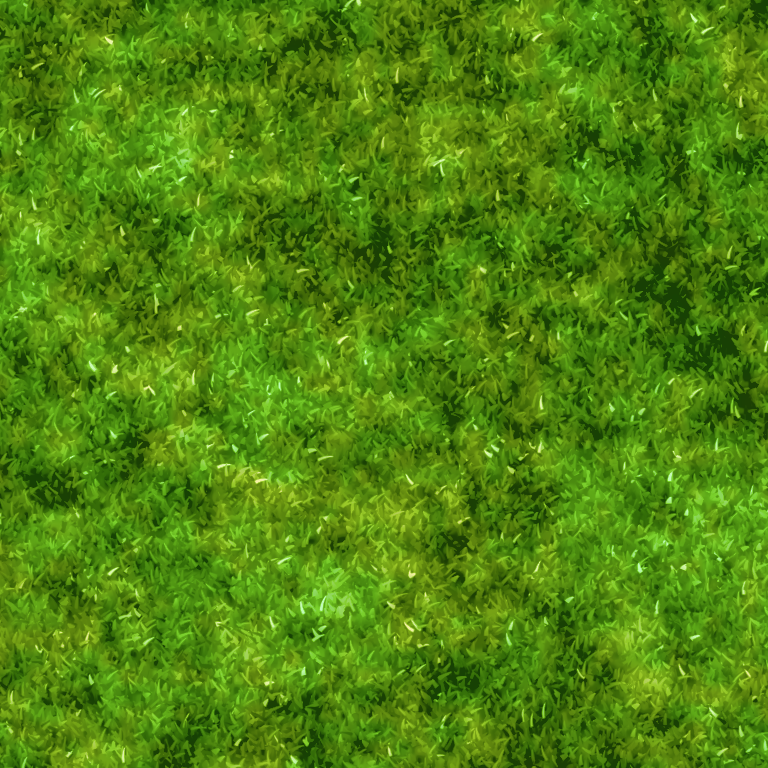
This texture is drawn by a WebGL 1 fragment shader. Its source:

```glsl
precision highp float;

uniform vec2 u_resolution;

// Palette from deep shade to sunlit tips
const vec3 SHADE = vec3(0.10, 0.25, 0.015);
const vec3 DEEP_GREEN = vec3(0.23, 0.42, 0.03);
const vec3 MID_GREEN = vec3(0.33, 0.53, 0.06);
const vec3 FRESH_GREEN = vec3(0.42, 0.65, 0.09);
const vec3 BRIGHT_GREEN = vec3(0.55, 0.80, 0.17);
const vec3 PALE_TIP = vec3(0.63, 0.83, 0.36);
const vec3 GLINT = vec3(0.86, 0.97, 0.70);
const vec3 OLIVE_TINT = vec3(1.12, 0.98, 0.92);
const vec3 COOL_TINT = vec3(0.87, 1.02, 1.02);

// Lawn structure, sizes relative to the canvas
const int LAYERS = 10;
const float BLADE_CELLS = 46.0;
const float PATCH_SCALE = 6.0;
const float CLUMP_SCALE = 34.0;
const float GRAIN_SCALE = 110.0;

// Blade shape, in cells and radians
const float MIN_LENGTH = 0.45;
const float MAX_LENGTH = 1.0;
const float MIN_WIDTH = 0.08;
const float MAX_WIDTH = 0.19;
const float LEAN = 1.25;
const float BEND = 0.35;
const float SOFTNESS = 0.07;

// Tone contrast
const float PATCH_CONTRAST = 0.55;
const float CLUMP_CONTRAST = 0.75;
const float BLADE_CONTRAST = 0.66;
const float GLINT_SHARE = 0.035;

float hash(vec2 p) {
  return fract(sin(dot(p, vec2(127.1, 311.7))) * 43758.5453);
}

float noise(vec2 p) {
  vec2 i = floor(p);
  vec2 f = fract(p);
  f = f * f * (3.0 - 2.0 * f);
  float low = mix(hash(i), hash(i + vec2(1.0, 0.0)), f.x);
  float high = mix(hash(i + vec2(0.0, 1.0)), hash(i + 1.0), f.x);
  return mix(low, high, f.y);
}

mat2 rotation(float angle) {
  float c = cos(angle);
  float s = sin(angle);
  return mat2(c, s, -s, c);
}

// Maps a tone to the palette, so an even spread of tones gives its shares
vec3 grassColor(float tone) {
  vec3 color = mix(SHADE, DEEP_GREEN, smoothstep(0.03, 0.22, tone));
  color = mix(color, MID_GREEN, smoothstep(0.22, 0.45, tone));
  color = mix(color, FRESH_GREEN, smoothstep(0.45, 0.70, tone));
  color = mix(color, BRIGHT_GREEN, smoothstep(0.70, 0.90, tone));
  color = mix(color, PALE_TIP, smoothstep(0.92, 1.08, tone));
  return mix(color, GLINT, smoothstep(1.12, 1.45, tone));
}

// Tapered, bent blade growing up from the origin: x is cover, y is height
vec2 blade(vec2 p, float len, float width, float bend, float soft) {
  float height = p.y / len;
  float t = clamp(height, 0.0, 1.0);
  float side = abs(p.x - bend * t * t * len);
  float halfWidth = width * (1.0 - 0.8 * t * t);
  float cover = 1.0 - smoothstep(halfWidth - soft, halfWidth + soft, side);
  cover *= smoothstep(-0.08, 0.08, height) * (1.0 - smoothstep(0.85, 1.0, height));
  return vec2(cover, t);
}

void main() {
  float canvas = min(u_resolution.x, u_resolution.y);
  vec2 uv = gl_FragCoord.xy / canvas;
  float soft = max(SOFTNESS, 0.7 * BLADE_CELLS / canvas);

  // Broad light and dark patches, then small clumps with shaded gaps
  vec2 patchPos = uv * vec2(0.75, 1.25) * PATCH_SCALE;
  float patches = 0.6 * noise(patchPos) + 0.4 * noise(patchPos * 2.3 + 17.0);
  float clumps = 0.65 * noise(uv * CLUMP_SCALE + 5.0)
               + 0.35 * noise(uv * CLUMP_SCALE * 0.5 + 31.0);
  float light = 0.5 + PATCH_CONTRAST * (patches - 0.5) + CLUMP_CONTRAST * (clumps - 0.5);

  // Undergrowth
  float grain = noise(uv * GRAIN_SCALE * vec2(1.3, 0.8));
  float tone = light - 0.16 + 0.6 * (grain - 0.5);

  // Blades painted from the lowest layer to the highest
  for (int layer = 0; layer < LAYERS; layer++) {
    float level = float(layer) / float(LAYERS - 1);
    float turn = 0.5 * sin(float(layer) * 2.4);
    vec2 grid = rotation(turn) * uv * BLADE_CELLS + float(layer) * vec2(13.37, 7.71);
    vec2 cell = floor(grid);
    for (int y = -1; y <= 1; y++) {
      for (int x = -1; x <= 1; x++) {
        vec2 id = cell + vec2(float(x), float(y));
        vec2 seed = id + float(layer) * 19.0;
        vec2 root = id + vec2(hash(seed), hash(seed + 41.3));
        float pick = hash(seed + 73.9);
        float shape = hash(seed + 97.1);
        float angle = LEAN * (2.0 * hash(seed + 11.7) - 1.0);
        float len = mix(MIN_LENGTH, MAX_LENGTH, shape);
        float width = mix(MAX_WIDTH, MIN_WIDTH, sqrt(shape));
        vec2 local = rotation(angle - turn) * (grid - root);
        vec2 leaf = blade(local, len, width, BEND * (2.0 * pick - 1.0), soft);
        float bladeTone = light + BLADE_CONTRAST * (pick - 0.5)
                        + 0.18 * (leaf.y - 0.5) + 0.14 * (level - 0.5);
        bladeTone += 0.45 * step(1.0 - GLINT_SHARE, pick);
        tone = mix(tone, bladeTone, leaf.x);
      }
    }
  }

  // Olive and cool green drifts
  float drift = 0.5 * noise(uv * 9.0 + 53.0) + 0.5 * noise(uv * 42.0 + 71.0);
  vec3 tint = mix(OLIVE_TINT, COOL_TINT, smoothstep(0.2, 0.8, drift));
  gl_FragColor = vec4(clamp(grassColor(tone) * tint, 0.0, 1.0), 1.0);
}
```
